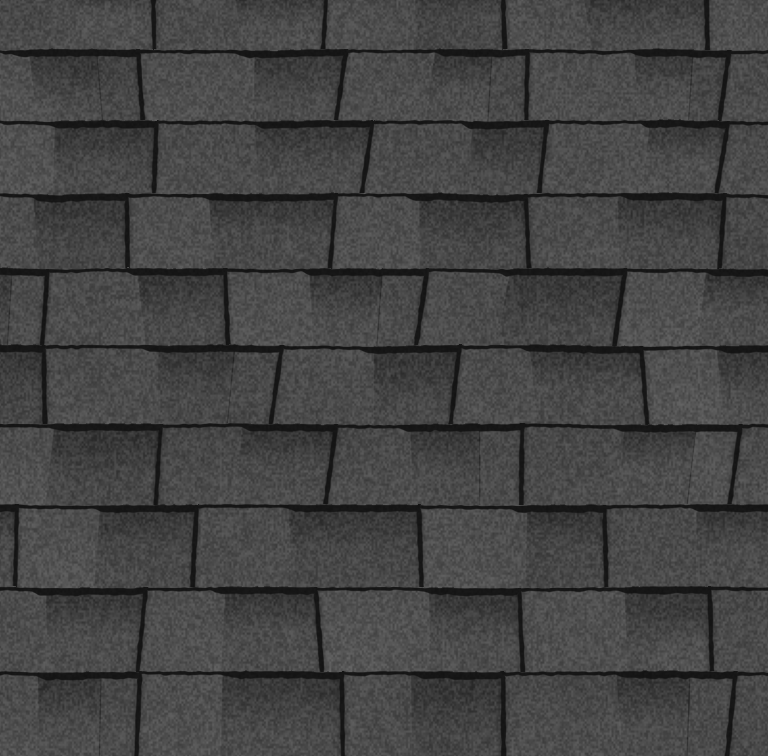
Write a WebGL 2 fragment shader that draws this texture.

```glsl
#version 300 es
precision highp float;
// Draws ten courses of charcoal laminated roof shingles with grit and shadow gaps.

uniform vec2 u_resolution;
out vec4 fragColor;

const float PITCH = 0.25;            // mean shingle width, four across
const float FIRST_EDGE = 0.0655;     // depth of the first course edge
const float COURSE = 0.0929;         // height of the first full course
const float COURSE_GROWTH = 0.00124; // courses grow taller downward
const float GAP_HALF = 0.0029;       // half width of an upright joint
const float PHASE[10] = float[10](0.73, 0.72, 0.82, 0.66, 0.18,
                                  0.33, 0.80, 0.12, 0.78, 0.73);
const vec3 GAP_COLOR = vec3(0.085);
const vec3 SHADE_COLOR = vec3(0.215);
const vec3 TAB_COLOR = vec3(0.305);

float hash(vec2 p) {
  vec3 q = fract(vec3(p.xyx) * 0.1031);
  q += dot(q, q.yzx + 33.33);
  return fract((q.x + q.y) * q.z);
}

float noise(vec2 p) {
  vec2 i = floor(p), f = fract(p);
  f = f * f * (3.0 - 2.0 * f);
  return mix(mix(hash(i), hash(i + vec2(1, 0)), f.x),
             mix(hash(i + vec2(0, 1)), hash(i + vec2(1, 1)), f.x), f.y);
}

// Antialiased coverage of the region where d is negative
float cover(float d, float soft) {
  return 1.0 - smoothstep(-soft, soft, d);
}

// Course number, counted in fractions from the first edge down
float courseAt(float depth) {
  float root = sqrt(COURSE * COURSE + 4.0 * COURSE_GROWTH * (depth - FIRST_EDGE));
  return (root - COURSE) / (2.0 * COURSE_GROWTH);
}

// Slanted joint position in pitch units; v runs down the course
float jointAt(float index, float row, float v) {
  vec2 id = vec2(index + 7.0, row + 3.0);
  float shift = (hash(id) - 0.5) * 0.24;
  float slant = (hash(id + 41.0) - 0.65) * 0.11;
  return index + shift + slant * (v - 0.5);
}

// Fine mineral grit centred on zero
float grit(vec2 p) {
  float fine = noise(p * vec2(400.0, 340.0)) - 0.5;
  float coarse = noise(p * 170.0 + 19.0) - 0.5;
  return fine * 0.105 + coarse * 0.035;
}

vec3 shingles(vec2 p, float soft) {
  // Course with slightly ragged edge
  float ragged = (noise(p * vec2(14.0, 4.0)) - 0.5) * 0.003
               + (noise(p * vec2(150.0, 20.0)) - 0.5) * 0.0016;
  float n = courseAt(p.y + ragged);
  float row = floor(n) + 1.0;
  float v = fract(n);
  float height = COURSE + COURSE_GROWTH * (2.0 * row - 1.0);

  // Shingle between its two joints
  float u = p.x / PITCH - PHASE[int(clamp(row, 0.0, 9.0))];
  float index = floor(u);
  if (u < jointAt(index, row, v)) index -= 1.0;
  else if (u >= jointAt(index + 1.0, row, v)) index += 1.0;
  float left = jointAt(index, row, v);
  float right = jointAt(index + 1.0, row, v);
  vec2 id = vec2(index + 23.0, row + 11.0);
  float pick = hash(id);

  // Raised tab at left, recessed shaded tab at right
  float split = mix(left, right, 0.49 + 0.18 * (pick - 0.5));
  split += (hash(id + 5.0) - 0.3) * 0.08 * (v - 0.5);
  float splitDist = (u - split) * PITCH;
  float recessed = 1.0 - cover(splitDist, soft);
  float fade = smoothstep(0.08, 0.55 + 0.35 * hash(id + 9.0), v);
  vec3 raisedTone = TAB_COLOR * (0.95 + 0.06 * v + 0.10 * (hash(id + 13.0) - 0.5));
  vec3 lowTone = mix(SHADE_COLOR, TAB_COLOR, fade * (0.7 + 0.3 * hash(id + 17.0)));
  lowTone *= 0.97 + 0.06 * noise(p * vec2(260.0, 30.0));
  vec3 color = mix(raisedTone, lowTone, recessed);
  color += 0.018 * cover(abs(splitDist) - 0.0007, soft);

  // Occasional narrow overlay strip with a fine seam
  float hasStrip = step(0.72, hash(id + 29.0));
  float stripDist = (u - mix(split, right, 0.62)) * PITCH;
  float strip = hasStrip * (1.0 - cover(stripDist, soft));
  color = mix(color, TAB_COLOR * (0.86 + 0.16 * hash(id + 31.0)), strip * 0.75);
  color *= 1.0 - 0.35 * hasStrip * cover(abs(stripDist) - 0.0006, soft);

  // Weathering and grit
  color *= 0.96 + 0.08 * noise(p * 9.0);
  color += grit(p);

  // Upright joints and the deeper gap under each course
  float jointDist = min(u - left, right - u) * PITCH;
  float jointHalf = GAP_HALF + (noise(p * 110.0) - 0.5) * 0.0016;
  float deep = smoothstep(-0.012, 0.004, splitDist + 0.03 * (hash(id + 37.0) - 0.5));
  float gapDepth = mix(0.0052, 0.0100, deep) + (noise(p * vec2(120.0, 1.0)) - 0.5) * 0.0018;
  float edgeDist = min(v * height - gapDepth, 0.0) + max(v * height - gapDepth, 0.0);
  float edge = cover(edgeDist, soft) * smoothstep(0.0, 1.5 * soft, v * height);
  float gap = max(cover(jointDist - jointHalf, soft), edge);
  color *= 1.0 - 0.14 * cover(jointDist - 0.006, 0.004);
  return mix(color, GAP_COLOR + 0.2 * grit(p), gap);
}

void main() {
  vec2 p = gl_FragCoord.xy / u_resolution;
  p.y = 1.0 - p.y;
  float soft = max(0.9 / min(u_resolution.x, u_resolution.y), 0.0008);
  fragColor = vec4(clamp(shingles(p, soft), 0.0, 1.0), 1.0);
}
```
